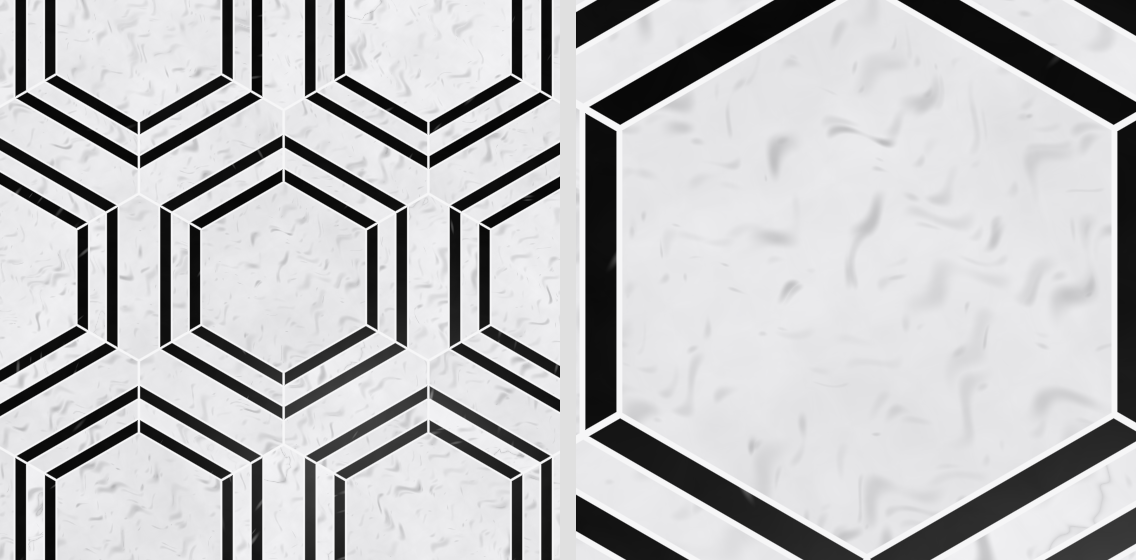
Left: the whole. Right: its middle third, enlarged.
This pattern is drawn by a Shadertoy shader. Its source:

```glsl
// Marble hexagon mosaic: nested black and white bands, pale grout, grey flecks and veins.

const float PI = 3.14159265;
const float PERIOD = 0.517;                // width of one hexagon on the canvas
const vec2 CENTRE = vec2(0.5065, 0.505);   // middle of the central hexagon
const vec4 RINGS = vec4(0.285, 0.3275, 0.3865, 0.4295); // band limits, in periods
const vec3 GROUT = vec3(0.965, 0.965, 0.97);
const vec3 MARBLE = vec3(0.914, 0.914, 0.922);

float hash(vec2 p) {
    p = fract(p * vec2(0.1731, 0.2397) + 0.137);
    p += dot(p, p.yx + 27.31);
    return fract((p.x + p.y) * p.x * 7.13);
}

vec2 rotate(vec2 p, float angle) {
    float c = cos(angle), s = sin(angle);
    return vec2(c * p.x + s * p.y, c * p.y - s * p.x);
}

// Offset from the nearest hexagon centre
vec2 hexOffset(vec2 p) {
    vec2 span = vec2(1.0, sqrt(3.0));
    vec2 a = mod(p + 0.5 * span, span) - 0.5 * span;
    vec2 b = mod(p, span) - 0.5 * span;
    return dot(a, a) < dot(b, b) ? a : b;
}

// Soft layered sines, about -1 to 1
float clouds(vec2 p) {
    float sum = 0.0, weight = 0.5;
    for (int i = 0; i < 5; i++) {
        p = rotate(p, 1.1) + 0.5 * sin(p.yx * 1.3);
        sum += weight * sin(p.x + 1.7) * sin(p.y * 1.2);
        p *= 1.8;
        weight *= 0.6;
    }
    return sum;
}

// Cellular spots of random size and strength
float flecks(vec2 p, float share) {
    vec2 cell = floor(p);
    float spot = 0.0;
    for (int y = -1; y <= 1; y++)
    for (int x = -1; x <= 1; x++) {
        vec2 id = cell + vec2(x, y);
        vec2 point = id + vec2(hash(id), hash(id + 31.7));
        float size = mix(0.2, 0.65, hash(id + 57.3));
        float strength = step(hash(id + 83.9), share) * mix(0.3, 1.0, hash(id + 11.1));
        spot = max(spot, strength * (1.0 - smoothstep(0.1 * size, size, distance(p, point))));
    }
    return spot;
}

vec3 whiteMarble(vec2 p, float seed) {
    vec2 q = rotate(p + seed * 19.0, 0.85 + 0.5 * (seed - 0.5));
    vec2 bent = q + 0.025 * sin(q.yx * 31.0) + 0.012 * sin(q.yx * 83.0 + 1.0);
    float cloud = clouds(q * 9.0);
    float spots = flecks(bent * vec2(11.0, 25.0), 0.42);
    float grains = flecks(bent * vec2(29.0, 52.0), 0.25);
    float vein = exp(-abs(sin(bent.y * 5.0 + 0.7 * cloud)) * 35.0) * smoothstep(0.72, 0.9, seed);
    float shade = 0.035 * (seed - 0.5) + 0.025 * cloud + 0.01 * clouds(q * 60.0);
    shade -= 0.2 * spots * (0.65 + 0.5 * cloud) + 0.07 * grains + 0.12 * vein;
    return MARBLE + shade;
}

vec3 blackMarble(vec2 p, vec2 uv, float seed) {
    vec2 fromGlow = (uv - vec2(0.68, 0.2)) / vec2(0.27, 0.23);
    float sheen = exp(-dot(fromGlow, fromGlow));
    float scratches = flecks(rotate(p, 2.2 * seed) * vec2(14.0, 65.0), 0.05);
    float shade = 0.03 + 0.025 * seed + sheen * (0.17 + 0.1 * seed);
    return vec3(shade + 0.012 * clouds(p * 35.0) + 0.28 * scratches);
}

// Coverage of a line with the given half width
float line(float dist, float halfWidth, float soft) {
    return 1.0 - smoothstep(halfWidth - soft, halfWidth + soft, abs(dist));
}

void mainImage(out vec4 fragColor, in vec2 fragCoord) {
    vec2 uv = fragCoord / iResolution.y;
    vec2 p = (uv - CENTRE) / PERIOD;
    float soft = 0.8 / (iResolution.y * PERIOD);

    // Hexagon and its six sectors
    vec2 q = hexOffset(p);
    float sector = mod(floor(atan(q.y, q.x) / (PI / 3.0) + 0.5), 6.0);
    vec2 local = rotate(q, sector * PI / 3.0);
    float depth = local.x;
    float spoke = 0.5 * depth - 0.5 * sqrt(3.0) * abs(local.y);

    // One seed per piece; the outermost piece spans two hexagons
    float ring = dot(step(RINGS, vec4(depth)), vec4(1.0));
    vec2 middle = p - q;
    if (ring > 0.5) middle += 0.5 * rotate(vec2(1.0, 0.0), -sector * PI / 3.0);
    vec2 key = floor(middle * vec2(4.0, 4.0 / sqrt(3.0)) + 0.5);
    float side = ring > 0.5 && ring < 3.5 ? sector : 0.0;
    float seed = hash(key + vec2(ring * 17.0, side * 13.0));

    // Black in the first and third bands
    bool isBlack = ring == 1.0 || ring == 3.0;
    vec3 colour = isBlack ? blackMarble(p, uv, seed) : whiteMarble(p, seed);

    // Grout round the bands and along the corner spokes
    float grout = line(spoke, 0.0043, soft) * step(RINGS.x, depth);
    for (int i = 0; i < 4; i++) grout = max(grout, line(depth - RINGS[i], 0.0034, soft));
    colour = mix(colour, GROUT, grout);

    fragColor = vec4(clamp(colour, 0.0, 1.0), 1.0);
}
```
